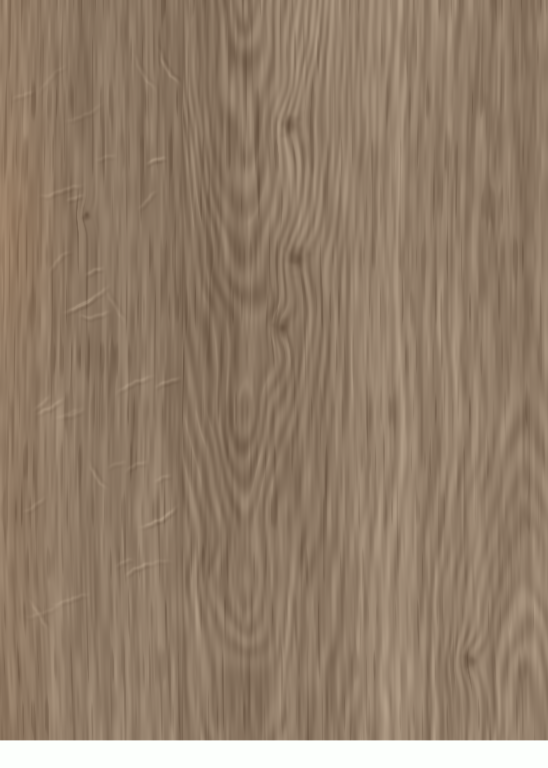
A WebGL 2 fragment shader for this texture:

```glsl
#version 300 es
precision highp float;
// Brown oak boards with cathedral grain, ray flecks and knots above a white strip.

uniform vec2 u_resolution;
out vec4 fragColor;

const vec3 OAK = vec3(0.557, 0.477, 0.397);
const vec3 TONE_TINT = vec3(1.0, 1.0, 0.95);
const vec3 WHITE = vec3(0.99, 1.0, 0.99);
const float STRIP_TOP = 0.036;
const float SEAM_X = 0.237;

// Knots: centre and radius
const vec3 KNOTS[5] = vec3[5](
    vec3(0.385, 0.664, 0.013), vec3(0.378, 0.837, 0.011),
    vec3(0.367, 0.573, 0.008), vec3(0.612, 0.140, 0.009),
    vec3(0.113, 0.720, 0.005));

float hash(vec2 p) {
    vec3 q = fract(p.xyx * vec3(0.1031, 0.1030, 0.0973));
    q += dot(q, q.yzx + 33.33);
    return fract((q.x + q.y) * q.z);
}

float noise(vec2 p) {
    vec2 i = floor(p), f = fract(p);
    f = f * f * (3.0 - 2.0 * f);
    return mix(mix(hash(i), hash(i + vec2(1, 0)), f.x),
               mix(hash(i + vec2(0, 1)), hash(i + vec2(1, 1)), f.x), f.y);
}

// Noise centred on zero
float wobble(vec2 p) { return noise(p) - 0.5; }

float bell(float x, float width) { return exp(-x * x / (width * width)); }

float softAbs(float x, float r) { return sqrt(x * x + r * r); }

float softPositive(float x, float r) { return 0.5 * (x + softAbs(x, r)); }

// Growth-ring phase: V shapes on the middle board, arches at the right
float ringPhase(vec2 p) {
    float vee = p.x - 0.32, arch = p.x - 0.684;
    float across = softAbs(vee, 0.012) - 2.0 * softPositive(arch, 0.02);
    float phase = 45.0 * across;
    phase -= 13.0 * bell(vee, 0.13) * softPositive(p.y - 0.12, 0.03);
    phase += 14.0 * bell(arch, 0.10) * softPositive(0.5 - p.y, 0.03);
    phase += 1.1 * wobble(p * vec2(13.0, 5.0)) + 0.5 * wobble(p * vec2(40.0, 17.0));
    phase += 2.2 * bell(vee, 0.09) * wobble(p * vec2(22.0, 9.0) + 7.0);
    return phase;
}

// Light rise to a dark late-wood line, varied from ring to ring
float ringTone(float phase) {
    float u = fract(phase);
    float profile = smoothstep(0.0, 0.45, u) * (1.0 - smoothstep(0.5, 0.98, u));
    return profile * (0.7 + 0.6 * hash(vec2(floor(phase), 3.0))) - 0.47;
}

// Vertical fibres and short dark pores
float fibreTone(vec2 p) {
    float tone = 0.055 * wobble(p * vec2(16.0, 0.9) + 4.0);
    tone += 0.060 * wobble(p * vec2(85.0, 2.5));
    tone += 0.065 * wobble(p * vec2(190.0, 9.0) + 11.0);
    tone += 0.075 * wobble(p * vec2(330.0, 24.0) + 23.0);
    float pores = smoothstep(0.70, 0.92, noise(p * vec2(270.0, 15.0) + 51.0));
    return tone - 0.055 * pores + 0.006;
}

// One curved stroke, tapered at both ends
float fleck(vec2 p, float angle, float halfLength, float bend, float width) {
    float c = cos(angle), s = sin(angle);
    vec2 q = vec2(c * p.x + s * p.y, c * p.y - s * p.x);
    q.y += bend * q.x * q.x + 0.004 * wobble(q.xx * 90.0 + angle * 9.0);
    float taper = 1.0 - smoothstep(0.3, 1.0, abs(q.x) / halfLength);
    return taper * (bell(q.y, width) - 0.45 * bell(q.y + 2.2 * width, width));
}

// Ray flecks gathered in loose rows on the left board
float fleckTone(vec2 p) {
    float tone = 0.0;
    for (int i = 0; i < 34; i++) {
        float k = float(i);
        float row = mod(k, 6.0);
        float r = hash(vec2(k, 1.7)), s = hash(vec2(k, 8.3));
        vec2 centre = vec2(0.03 + 0.19 * r, 0.23 + 0.132 * row + 0.08 * (s - 0.5));
        float angle = mix(0.05, 0.75, hash(vec2(k, 14.1))) + 0.03 * row;
        if (hash(vec2(k, 31.0)) > 0.85) angle = 2.1;
        float size = mix(0.014, 0.036, hash(vec2(k, 19.6)));
        float strength = mix(0.3, 1.0, hash(vec2(k, 27.2)));
        tone += strength * fleck(p - centre, angle, size, 14.0 * (s - 0.4), 0.0022);
    }
    return clamp(tone, -0.5, 1.0);
}

void main() {
    vec2 p = gl_FragCoord.xy / u_resolution.y;
    float pixel = 1.0 / u_resolution.y;
    float middle = smoothstep(-0.002, 0.002, p.x - SEAM_X);

    // Knots darken the wood and push the grain aside
    float knotShade = 0.0, knotPush = 0.0;
    for (int i = 0; i < 5; i++) {
        vec2 d = (p - KNOTS[i].xy) * vec2(1.0, 0.75);
        float rough = 1.0 + 0.7 * wobble(p * 130.0);
        knotShade += bell(length(d) * rough, KNOTS[i].z * 0.8);
        knotPush += bell(length(d), KNOTS[i].z * 2.5);
    }

    // Grain
    float phase = ringPhase(p) + 1.3 * knotPush;
    vec2 fibre = p + vec2(0.012 * wobble(p * vec2(5.0, 3.0)) + 0.006 * knotPush, 0.0);
    float ringStrength = mix(0.016, 0.062, middle) * (0.6 + 0.8 * noise(p * vec2(12.0, 7.0)));
    float tone = fibreTone(fibre) + ringStrength * ringTone(mix(fibre.x * 55.0, phase, middle));

    // Pale glints beside the wavy rings
    float glint = bell(fract(phase) - 0.4, 0.10) * smoothstep(0.60, 0.85, noise(p * vec2(24.0, 18.0) + 3.0));
    tone += 0.055 * glint * middle * bell(p.x - 0.29, 0.07) * bell(p.y - 0.56, 0.28);

    // Flecks, seam, knots and broad shading
    tone += 0.085 * fleckTone(p) * (1.0 - middle);
    tone -= 0.02 * bell(p.x - SEAM_X, 0.003) + 0.13 * min(knotShade, 1.0);
    tone -= 0.035 * bell(p.x - 0.32, 0.10) * bell(p.y - 0.58, 0.28);
    tone += 0.018 * bell(p.x - 0.53, 0.12) + 0.012 * bell(p.y - 0.1, 0.25) - 0.004;

    vec3 colour = OAK + tone * TONE_TINT;
    float warmth = bell(p.x, 0.07) * (0.4 + 0.6 * bell(p.y - 0.70, 0.12));
    colour += warmth * vec3(0.025, 0.0, -0.018);

    float wood = smoothstep(-pixel, pixel, p.y - STRIP_TOP);
    fragColor = vec4(mix(WHITE, colour, wood), 1.0);
}
```
